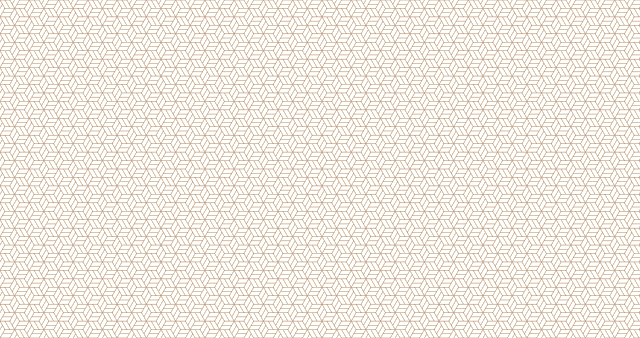
Write a Shadertoy shader that draws this pattern.

```glsl
// Thin brown rhombus lattice on white: six-spoked stars, each rhombus halved by a pinwheel midline.

// Offset from the nearest star centre; one unit is one rhombus edge.
vec2 nearestStar(vec2 p) {
    vec2 cell = vec2(3.0, sqrt(3.0));
    vec2 a = mod(p + 0.5 * cell, cell) - 0.5 * cell;
    vec2 b = mod(p, cell) - 0.5 * cell;
    return dot(a, a) < dot(b, b) ? a : b;
}

// Share of a pixel covered by a line at the given distance.
float lineCover(float dist, float width, float pixel) {
    float right = min(dist + 0.5 * pixel, 0.5 * width);
    float left = max(dist - 0.5 * pixel, -0.5 * width);
    return max(right - left, 0.0) / pixel;
}

void mainImage(out vec4 fragColor, in vec2 fragCoord) {
    // Forty lattice rows fill the height
    float rowHeight = 0.5 * sqrt(3.0);
    float scale = 40.0 * rowHeight / iResolution.y;
    vec2 q = nearestStar(fragCoord * scale);

    // Turn the sixth of the star holding this point onto the first one
    float sixth = radians(60.0);
    float turn = floor(atan(q.y, q.x) / sixth) * sixth;
    float c = cos(turn), s = sin(turn);
    vec2 r = vec2(c * q.x + s * q.y, c * q.y - s * q.x);

    // Skewed coordinates along the two edges of the rhombus
    float v = r.y / rowHeight;
    float u = r.x - 0.5 * v;
    vec2 edge = rowHeight * min(abs(vec2(u, v)), abs(1.0 - vec2(u, v)));
    float middle = rowHeight * abs(v - 0.5);

    // Outlines and midline share one fine stroke
    float width = 0.044;
    float pixel = 1.05 * scale;
    float paper = (1.0 - lineCover(edge.x, width, pixel))
                * (1.0 - lineCover(edge.y, width, pixel))
                * (1.0 - lineCover(middle, width, pixel));

    vec3 color = mix(vec3(0.62, 0.42, 0.27), vec3(1.0, 1.0, 0.99), paper);
    fragColor = vec4(color, 1.0);
}
```
